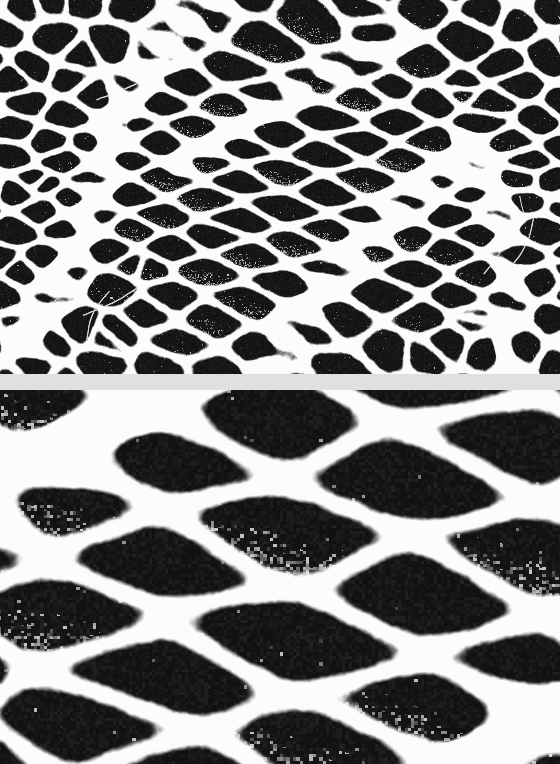
Top, the full canvas; bottom, a detail of the centre.
A WebGL 1 fragment shader for this pattern:

```glsl
precision highp float;
// Torn white net of slanted rounded meshes over a grainy black ground.
uniform vec2 u_resolution;

const vec3 PAPER = vec3(0.99);
const vec3 INK = vec3(0.065);
const vec3 INK_GRAIN = vec3(0.13);
const vec3 WORN = vec3(0.78);

// Lattice axes: mesh coordinates gained per unit of canvas height.
const vec2 AXIS_U = vec2(5.94, 9.0);
const vec2 AXIS_V = vec2(4.95, -7.65);
const float CORNER_SHARPNESS = 130.0;

float hash(vec2 p) {
  vec3 q = fract(vec3(p.xyx) * 0.1031);
  q += dot(q, q.yzx + 33.33);
  return fract((q.x + q.y) * q.z);
}

vec2 hash2(vec2 p) {
  return vec2(hash(p + 17.3), hash(p + 61.7));
}

float layeredSines(vec2 p) {
  float sum = 0.0, amp = 0.5;
  for (int i = 0; i < 4; i++) {
    sum += amp * sin(p.x + 1.5 * sin(p.y));
    p = mat2(1.5, 1.1, -1.1, 1.5) * p + 2.3;
    amp *= 0.65;
  }
  return sum;
}

// Distance to a bowed line from a to b.
float curveDistance(vec2 p, vec2 a, vec2 b, float bow) {
  vec2 ab = b - a;
  float h = clamp(dot(p - a, ab) / dot(ab, ab), 0.0, 1.0);
  vec2 normal = normalize(vec2(-ab.y, ab.x));
  return length(p - a - h * ab - normal * bow * sin(3.1416 * h));
}

float trunk(vec2 p, vec2 a, vec2 b, float bow, float spread) {
  float d = curveDistance(p, a, b, bow) / spread;
  return exp(-d * d);
}

// Wide flat meshes in the middle, taller ones towards the rim.
vec2 meshCoords(vec2 p) {
  vec2 q = p + vec2(-0.05, 0.05) * sin(vec2(4.2, 5.0) * (p - vec2(0.77, 0.5)));
  q += 0.016 * sin(vec2(5.0, 6.0) * p.yx + vec2(0.6, 1.9));
  return vec2(dot(q, AXIS_U), dot(q, AXIS_V));
}

// Canvas length of one lattice unit's slope along n.
float slope(vec2 n) {
  return length(n.x * AXIS_U + n.y * AXIS_V);
}

vec2 toSeed(vec2 cell, vec2 q, float jitter) {
  return cell + 0.5 + jitter * (2.0 * hash2(cell) - 1.0) - q;
}

// Rounded distance to the cell border; also gives the cell and its seed offset.
float borderDistance(vec2 q, float jitter, float splitChance, out vec2 cell, out vec2 seed) {
  float best = 1e3;
  for (int j = -1; j <= 1; j++)
  for (int i = -1; i <= 1; i++) {
    vec2 c = floor(q) + vec2(float(i), float(j));
    vec2 r = toSeed(c, q, jitter);
    if (dot(r, r) < best) { best = dot(r, r); cell = c; seed = r; }
  }
  float sum = 0.0;
  for (int j = -1; j <= 1; j++)
  for (int i = -1; i <= 1; i++) {
    if (i == 0 && j == 0) continue;
    vec2 r = toSeed(cell + vec2(float(i), float(j)), q, jitter);
    vec2 n = normalize(r - seed);
    sum += exp(-CORNER_SHARPNESS * dot(0.5 * (r + seed), n) / slope(n));
  }
  // Some meshes are cut by one more strand.
  float turn = 6.2832 * hash(cell + 5.1);
  vec2 cut = vec2(cos(turn), sin(turn));
  float split = step(hash(cell + 9.4), splitChance);
  sum += split * exp(-CORNER_SHARPNESS * abs(dot(seed, cut)) / slope(cut));
  return -log(sum) / CORNER_SHARPNESS;
}

void main() {
  vec2 p = gl_FragCoord.xy / u_resolution.y;
  float soft = max(0.0028, 0.9 / u_resolution.y);
  float rim = smoothstep(0.2, 0.65, length((p - vec2(0.77, 0.5)) * vec2(0.9, 1.1)));

  // Net: thin strands swelling into trunks, with ragged edges.
  vec2 cell, seed;
  float d = borderDistance(meshCoords(p), mix(0.13, 0.33, rim), 0.14 * rim, cell, seed);
  float swell = trunk(p, vec2(0.08, 0.1), vec2(0.3, 0.66), -0.03, 0.05)
    + trunk(p, vec2(0.3, 0.64), vec2(0.58, 1.0), 0.04, 0.05)
    + trunk(p, vec2(0.47, 0.55), vec2(1.08, 0.9), 0.02, 0.035)
    + trunk(p, vec2(0.72, 0.04), vec2(1.25, 0.6), 0.03, 0.05)
    + trunk(p, vec2(1.25, 0.62), vec2(1.36, 0.04), 0.05, 0.04);
  float halfWidth = 0.0085 + 0.024 * min(swell, 1.3) + 0.003 * rim * layeredSines(p * 14.0);
  float ragged = 0.0016 * layeredSines(p * 95.0);
  float net = 1.0 - smoothstep(-soft, soft, d - halfWidth - ragged);

  // Loose threads hang near both sides.
  for (int i = 0; i < 7; i++) {
    vec2 key = vec2(float(i) * 3.7, 8.2);
    vec2 a = vec2(0.1 + 1.1 * mod(float(i), 2.0), 0.05) + hash2(key) * vec2(0.16, 0.85);
    vec2 b = a + vec2(0.04, 0.05) + 0.12 * hash2(key + 4.0);
    float line = curveDistance(p + 0.003 * layeredSines(p * 25.0), a, b, 0.03 * sin(key.x));
    net = max(net, 0.85 * (1.0 - smoothstep(0.0004, 0.0004 + soft, line)));
  }

  // Ink grain, and worn specks gathered on one side of some middle meshes.
  float grain = hash(floor(p * 342.0));
  float streak = step(0.86, hash(vec2(floor(p.y * 342.0), 3.0)));
  float worn = step(0.58, hash(cell + 2.6)) * (1.0 - rim);
  worn *= smoothstep(-0.15, 0.5, seed.x - 0.4 * seed.y) * mix(0.4, 0.7, streak);
  float speck = step(1.0 - worn - 0.004, hash(floor(p * 342.0) + 71.0));
  vec3 ground = mix(INK, INK_GRAIN, grain * grain);
  ground = mix(ground, WORN, speck * mix(0.25, 1.0, grain));

  gl_FragColor = vec4(mix(ground, PAPER, net), 1.0);
}
```
